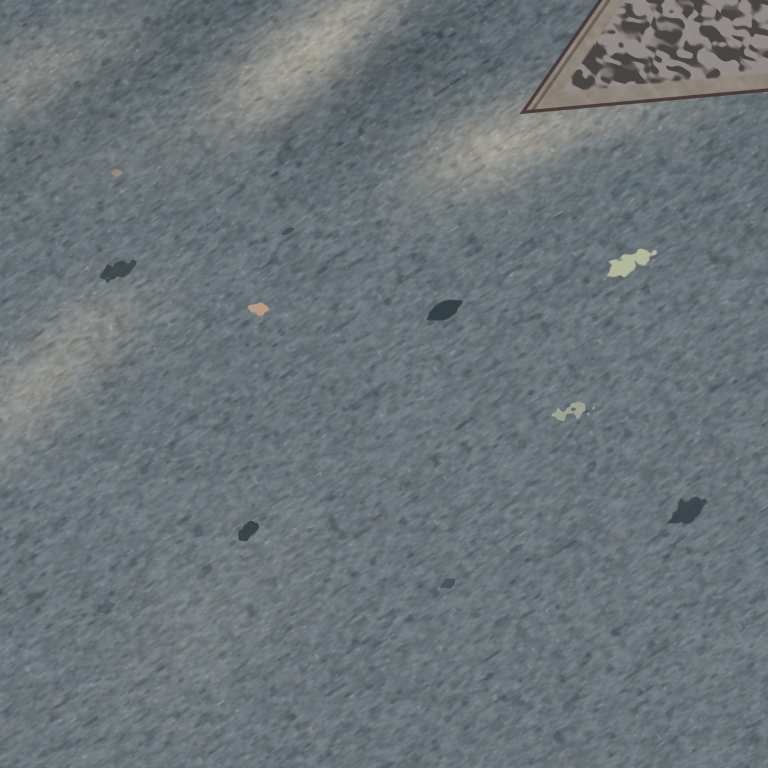
Reproduce this texture procedurally as a WebGL 2 fragment shader.

```glsl
#version 300 es
precision highp float;
// Shaded asphalt with soft sun patches, scattered leaves and a metal cover in the corner.

uniform vec2 u_resolution;
out vec4 outColor;

const vec3 ASPHALT = vec3(0.415, 0.455, 0.478);
const vec3 SUNLIT = vec3(0.68, 0.66, 0.61);
const vec3 DARK_LEAF = vec3(0.20, 0.25, 0.27);
const vec3 PALE_LEAF = vec3(0.70, 0.72, 0.61);
const vec3 PEACH_LEAF = vec3(0.72, 0.61, 0.52);
const vec3 FRAME_METAL = vec3(0.55, 0.52, 0.48);
const vec3 RUST = vec3(0.25, 0.19, 0.18);

float hash(vec2 p) {
  vec3 q = fract(vec3(p.xyx) * 0.1031);
  q += dot(q, q.yzx + 33.33);
  return fract((q.x + q.y) * q.z);
}

float noise(vec2 p) {
  vec2 i = floor(p), f = fract(p);
  f = f * f * (3.0 - 2.0 * f);
  return mix(mix(hash(i), hash(i + vec2(1, 0)), f.x),
             mix(hash(i + vec2(0, 1)), hash(i + vec2(1, 1)), f.x), f.y);
}

float fbm(vec2 p) {
  float sum = 0.0, amp = 0.5;
  for (int i = 0; i < 4; i++) {
    sum += amp * noise(p);
    p = p * 2.03 + 17.1;
    amp *= 0.5;
  }
  return sum / 0.9375;
}

// Coordinates along and across a direction given in degrees.
vec2 align(vec2 p, float degrees) {
  float a = radians(degrees);
  return vec2(dot(p, vec2(cos(a), sin(a))), dot(p, vec2(-sin(a), cos(a))));
}

float glow(vec2 p, vec2 center, vec2 radius, float degrees) {
  vec2 q = align(p - center, degrees) / radius;
  return exp(-dot(q, q));
}

// Coverage of a pointed, slightly ragged leaf.
float leaf(vec2 p, vec2 center, vec2 radius, float degrees, float ragged) {
  vec2 q = align(p - center, degrees) / radius;
  float edge = 1.0 - q.x * q.x - abs(q.y) + ragged * (noise(p * 150.0) - 0.5);
  return smoothstep(-0.12, 0.18, edge);
}

float sunlight(vec2 p) {
  p += 0.02 * (vec2(fbm(p * 9.0), fbm(p * 9.0 + 40.0)) - 0.5);
  float light = 0.70 * glow(p, vec2(0.37, 0.905), vec2(0.13, 0.052), 38.0);
  light += 0.42 * glow(p, vec2(0.47, 0.99), vec2(0.09, 0.045), 35.0);
  light += 0.58 * glow(p, vec2(0.63, 0.80), vec2(0.11, 0.055), 28.0);
  light += 0.44 * glow(p, vec2(0.77, 0.845), vec2(0.16, 0.045), 10.0);
  light += 0.42 * glow(p, vec2(0.05, 0.905), vec2(0.15, 0.05), 24.0);
  light += 0.48 * glow(p, vec2(0.03, 0.485), vec2(0.13, 0.055), 44.0);
  light += 0.22 * glow(p, vec2(0.14, 0.58), vec2(0.11, 0.05), 38.0);
  light += 0.16 * glow(p, vec2(0.26, 0.19), vec2(0.17, 0.08), 45.0);
  return light + 0.10 * glow(p, vec2(0.13, 0.78), vec2(0.13, 0.05), 28.0);
}

vec3 asphalt(vec2 p) {
  vec3 color = ASPHALT + 0.02 * (fbm(p * 6.0) - 0.5);
  color -= 0.05 * glow(p, vec2(0.22, 0.95), vec2(0.2, 0.05), 35.0);
  color -= 0.06 * glow(p, vec2(0.53, 0.93), vec2(0.16, 0.06), 42.0);
  color -= 0.025 * smoothstep(0.55, 0.9, p.y);
  color = mix(color, SUNLIT, min(sunlight(p), 0.9));
  // Stone grain stretched along the road.
  vec2 g = align(p, 33.0);
  float grain = noise(g * vec2(90, 190)) + 0.8 * noise(g * vec2(170, 330) + 9.0) - 0.9;
  float pits = smoothstep(0.70, 0.95, noise(g * vec2(65, 150) + 51.0));
  float chips = smoothstep(0.86, 1.0, noise(g * vec2(120, 210) + 83.0));
  float tint = noise(g * vec2(80, 140) + 27.0) - 0.5;
  return color + 0.085 * grain - 0.065 * pits + 0.07 * chips + tint * vec3(0.02, 0.0, -0.015);
}

vec3 addLeaves(vec3 color, vec2 p) {
  float dark = leaf(p, vec2(0.579, 0.596), vec2(0.026, 0.012), 27.0, 0.3);
  dark = max(dark, 0.85 * leaf(p, vec2(0.896, 0.336), vec2(0.028, 0.014), 32.0, 0.7));
  dark = max(dark, 0.9 * leaf(p, vec2(0.324, 0.309), vec2(0.019, 0.010), 42.0, 0.8));
  dark = max(dark, 0.8 * leaf(p, vec2(0.151, 0.648), vec2(0.027, 0.010), 24.0, 1.1));
  dark = max(dark, 0.6 * leaf(p, vec2(0.583, 0.241), vec2(0.011, 0.007), 30.0, 0.6));
  dark = max(dark, 0.4 * leaf(p, vec2(0.137, 0.209), vec2(0.014, 0.008), 20.0, 0.7));
  dark = max(dark, 0.6 * leaf(p, vec2(0.375, 0.699), vec2(0.010, 0.004), 25.0, 0.4));
  color = mix(color, DARK_LEAF, dark);
  float pale = leaf(p, vec2(0.808, 0.652), vec2(0.024, 0.012), 32.0, 0.9);
  pale = max(pale, leaf(p, vec2(0.838, 0.667), vec2(0.017, 0.010), 10.0, 1.1));
  pale = max(pale, 0.7 * leaf(p, vec2(0.746, 0.464), vec2(0.022, 0.007), 10.0, 2.2));
  color = mix(color, PALE_LEAF, pale);
  float peach = leaf(p, vec2(0.337, 0.598), vec2(0.015, 0.008), -8.0, 0.6);
  return mix(color, PEACH_LEAF, max(peach, 0.5 * leaf(p, vec2(0.152, 0.775), vec2(0.008, 0.005), 0.0, 0.3)));
}

vec3 addCover(vec3 color, vec2 p, float px) {
  vec2 q = p - vec2(0.681, 0.854);
  float fromLeft = dot(q, vec2(0.822, -0.569)), fromBase = dot(q, vec2(-0.09, 0.996));
  float inside = min(fromLeft, fromBase);
  vec3 metal = FRAME_METAL + 0.10 * (fbm(p * 90.0) - 0.5);
  // Raised studs on the plate, separated by dark grooves.
  vec2 g = align(p, -28.0) * vec2(75, 135);
  float studs = smoothstep(0.34, 0.62, noise(g + 1.5 * noise(p * 70.0)));
  vec3 plate = mix(vec3(0.29, 0.27, 0.27), vec3(0.57, 0.55, 0.54), studs);
  float panel = smoothstep(0.0, 0.004, min(fromLeft - 0.024, fromBase - 0.02));
  metal = mix(metal, plate, panel);
  float seam = 1.0 - smoothstep(0.001, 0.003, abs(fromLeft - 0.009));
  metal = mix(metal, RUST, 0.45 * seam);
  color = mix(color, metal, smoothstep(-px, px, inside));
  return mix(color, RUST, 0.85 * (1.0 - smoothstep(0.0012, 0.0012 + 1.5 * px, abs(inside))));
}

void main() {
  vec2 p = gl_FragCoord.xy / u_resolution;
  float px = 1.0 / min(u_resolution.x, u_resolution.y);
  vec3 color = addLeaves(asphalt(p), p);
  outColor = vec4(clamp(addCover(color, p, px), 0.0, 1.0), 1.0);
}
```
